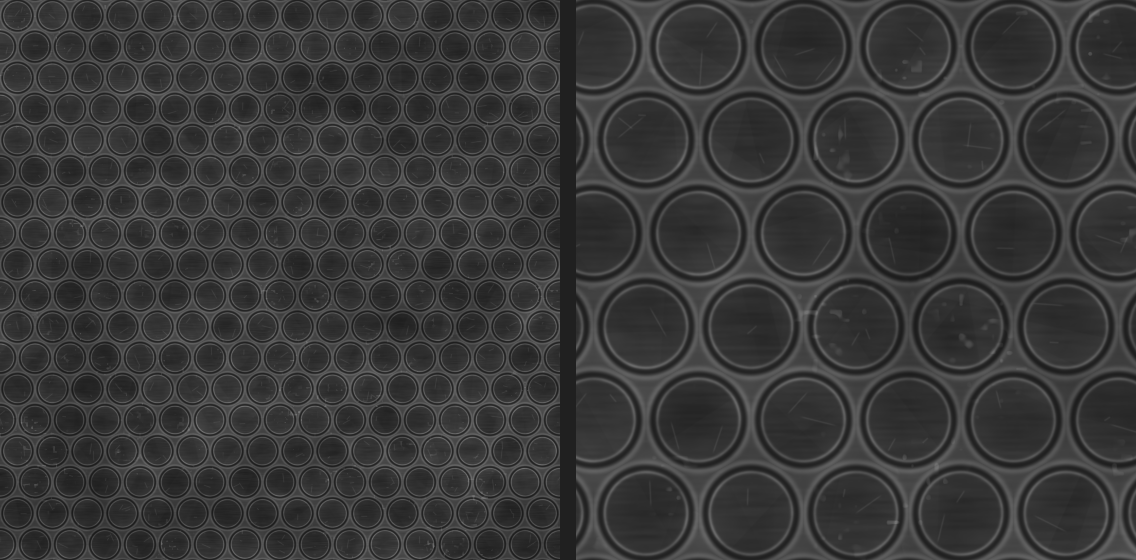
Left, the full canvas; right, a detail of the centre.
A WebGL 1 fragment shader for this pattern:

```glsl
precision highp float;
// Dark worn metal studded with 16 x 18 staggered round discs.
// Each disc is a distance profile (face, thin ring, dark groove, soft rim);
// hashed shards, brushed streaks, clouds, specks and scratches add the wear.

uniform vec2 u_resolution;

float hash(vec2 p) {
  return fract(sin(dot(p, vec2(127.1, 311.7))) * 43758.545);
}

float noise(vec2 p) {
  vec2 i = floor(p);
  vec2 f = fract(p);
  f = f * f * (3.0 - 2.0 * f);
  return mix(mix(hash(i), hash(i + vec2(1.0, 0.0)), f.x),
             mix(hash(i + vec2(0.0, 1.0)), hash(i + 1.0), f.x), f.y);
}

float fbm(vec2 p) {
  float sum = 0.0;
  float gain = 0.5;
  for (int i = 0; i < 5; i++) {
    sum += gain * noise(p);
    p = mat2(1.6, 1.2, -1.2, 1.6) * p + 7.3;
    gain *= 0.5;
  }
  return sum;
}

// Soft bright line of half width w around distance zero
float line(float d, float w) {
  return exp(-d * d / (w * w));
}

// Offset from the nearest centre of one rectangular lattice (xy), centre id (zw)
vec4 lattice(vec2 p, vec2 origin, vec2 period) {
  vec2 id = floor((p - origin) / period + 0.5);
  vec2 centre = id * period + origin;
  return vec4(p - centre, centre);
}

// Overlapping half planes of slightly different tone, within one disc
float shards(vec2 q, vec2 id, float px) {
  float tone = 0.0;
  for (int i = 0; i < 3; i++) {
    vec2 seed = id + float(i) * 17.3;
    float angle = 6.2832 * hash(seed);
    float edge = dot(q, vec2(cos(angle), sin(angle))) - 0.3 * hash(seed + 3.1);
    tone += smoothstep(-px, px, edge) * (hash(seed + 8.7) - 0.45);
  }
  return tone;
}

// Fine short scratches crossing a disc
float scratches(vec2 q, vec2 id, float px) {
  float sum = 0.0;
  for (int i = 0; i < 3; i++) {
    vec2 seed = id + float(i) * 5.9 + 40.0;
    float angle = 6.2832 * hash(seed);
    vec2 dir = vec2(cos(angle), sin(angle));
    vec2 local = q - 0.5 * (vec2(hash(seed + 1.3), hash(seed + 2.9)) - 0.5);
    float across = dot(local, vec2(-dir.y, dir.x));
    float along = abs(dot(local, dir));
    float span = 0.04 + 0.16 * hash(seed + 4.4);
    sum += line(across, max(0.009, 0.6 * px)) * (1.0 - smoothstep(0.6 * span, span, along))
         * step(0.55, hash(seed + 6.2));
  }
  return sum;
}

void main() {
  // One unit is the horizontal spacing; rows are 16/18 of it apart
  vec2 p = gl_FragCoord.xy / u_resolution * 16.0;
  float px = 16.0 / min(u_resolution.x, u_resolution.y);
  float row = 16.0 / 18.0;

  // Nearest disc among the even and the shifted odd rows
  vec2 period = vec2(1.0, 2.0 * row);
  vec4 even = lattice(p, vec2(0.0, 0.5 * row), period);
  vec4 odd = lattice(p, vec2(0.5, 1.5 * row), period);
  vec4 cell = dot(even.xy, even.xy) < dot(odd.xy, odd.xy) ? even : odd;
  vec2 q = cell.xy;
  vec2 id = floor(cell.zw * 4.0 + 0.5);
  float r = length(q);

  // Surface texture shared by discs and ground
  float cloud = fbm(p * vec2(0.45, 0.75) + 3.0) - 0.48;
  float grain = fbm(p * 3.5 + 20.0) - 0.48;
  float brushed = noise(p * vec2(2.0, 20.0)) + noise(p * vec2(4.0, 34.0)) - 1.0;

  // Disc face: own tone, shards and a faint lift towards its edge
  float face = 0.172 + 0.035 * (hash(id + 11.0) - 0.5);
  face += 0.03 * shards(q, id, px) + 0.02 * brushed;
  face += 0.02 * smoothstep(0.1, 0.4, r) - 0.018 * q.y;

  // Ground, dark groove, then the two light lines
  float ground = 0.25 + 0.012 * brushed;
  float shade = mix(0.125, ground, smoothstep(0.435, 0.485, r));
  shade = mix(face, shade, smoothstep(0.385, 0.405 + px, r));
  shade += 0.17 * line(r - 0.394, 0.019) * (0.85 + 0.6 * grain);
  shade += 0.085 * line(r - 0.488, 0.028);

  // Clouded wear, and clustered pale specks with scratches
  shade *= 1.0 + 0.55 * cloud + 0.22 * grain;
  float patches = smoothstep(0.5, 0.72, fbm(p * 1.3 + 50.0));
  float specks = smoothstep(0.76, 0.95, noise(p * 13.0)) * noise(p * 5.0 + 9.0);
  shade += 0.16 * specks * patches;
  shade += 0.055 * scratches(q, id, px) * (1.0 - smoothstep(0.36, 0.4, r));

  gl_FragColor = vec4(vec3(clamp(shade, 0.08, 0.45)), 1.0);
}
```
